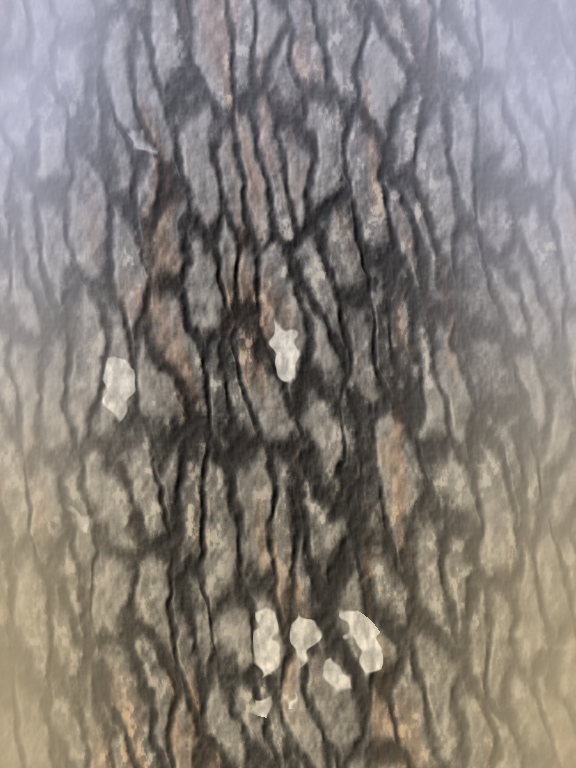
This texture is drawn by a WebGL 1 fragment shader. Its source:

```glsl
precision highp float;

uniform vec2 u_resolution;

#define PLATE_SCALE vec2(25.0, 7.0)
#define GRAIN_SCALE vec2(105.0, 62.0)
#define PATCH_SCALE vec2(17.0, 10.5)
#define LEAN 0.13
#define WARP vec2(0.055, 0.07)
#define RELIEF 0.55
#define HAZE 0.62
#define FURROW_COLOR vec3(0.17, 0.165, 0.16)
#define BARK_COLOR vec3(0.60, 0.58, 0.55)
#define CRUST_COLOR vec3(0.80, 0.77, 0.70)
#define LICHEN_COLOR vec3(0.88, 0.86, 0.82)

float hash(vec2 p) {
  return fract(sin(dot(p, vec2(127.1, 311.7))) * 43758.5453);
}

float noise(vec2 p) {
  vec2 i = floor(p);
  vec2 f = fract(p);
  f = f * f * (3.0 - 2.0 * f);
  float low = mix(hash(i), hash(i + vec2(1.0, 0.0)), f.x);
  float high = mix(hash(i + vec2(0.0, 1.0)), hash(i + 1.0), f.x);
  return mix(low, high, f.y);
}

float fbm(vec2 p) {
  float sum = 0.0;
  float amplitude = 0.533;
  for (int i = 0; i < 4; i++) {
    sum += amplitude * noise(p);
    p = p * 2.03 + 17.3;
    amplitude *= 0.5;
  }
  return sum;
}

// Cellular noise: x is the distance to the cell border, y the cell's random id
vec2 cells(vec2 p) {
  vec2 base = floor(p);
  float nearest = 8.0;
  float second = 8.0;
  float id = 0.0;
  for (int y = -1; y <= 1; y++) {
    for (int x = -1; x <= 1; x++) {
      vec2 cell = base + vec2(float(x), float(y));
      vec2 center = cell + vec2(hash(cell), hash(cell + 41.7));
      float d = length(center - p);
      if (d < nearest) {
        second = nearest;
        nearest = d;
        id = hash(cell + 83.1);
      } else {
        second = min(second, d);
      }
    }
  }
  return vec2(second - nearest, id);
}

// Bends the furrows and tilts them off the vertical
vec2 barkSpace(vec2 p) {
  vec2 bend = vec2(fbm(p * vec2(15.0, 9.0)), fbm(p * vec2(11.0, 8.0) + 7.0)) - 0.5;
  return p + bend * WARP + vec2(LEAN * p.y, 0.0);
}

// x is the height, y the plate mask, z the fine grain
vec3 bark(vec2 p) {
  vec2 q = barkSpace(p);
  float plate = smoothstep(0.02, 0.45, cells(q * PLATE_SCALE).x);
  float ridge = fbm(q * vec2(36.0, 9.0) + 3.0);
  float grain = fbm(p * GRAIN_SCALE);
  return vec3(0.42 * plate + 0.36 * ridge + 0.40 * grain, plate, grain);
}

// Pale flaky patches: a dense group low in the middle, a few elsewhere
float lichen(vec2 p, vec2 uv) {
  vec2 ragged = vec2(noise(p * 65.0), noise(p * 65.0 + 29.0)) - 0.5;
  vec2 cell = cells((p + ragged * 0.018) * PATCH_SCALE + 5.0);
  float group = 1.0 - smoothstep(0.55, 1.1, length((uv - vec2(0.52, 0.15)) / vec2(0.20, 0.10)));
  float chosen = step(cell.y, 0.025 + 0.68 * group);
  float edge = 0.22 + 0.25 * noise(p * 34.0) + 0.12 * (1.0 - group);
  return chosen * smoothstep(edge - 0.05, edge + 0.07, cell.x);
}

void main() {
  vec2 uv = gl_FragCoord.xy / u_resolution;
  vec2 p = gl_FragCoord.xy / u_resolution.y;

  // Bark plates, furrows and side light
  vec3 surface = bark(p);
  float slope = surface.x - bark(p + vec2(-0.003, 0.003)).x;
  vec3 color = mix(FURROW_COLOR, BARK_COLOR, smoothstep(0.32, 1.0, surface.x));
  color += RELIEF * slope;

  // Crusty flecks and brown stains
  float crust = smoothstep(0.52, 0.74, surface.z) * surface.y;
  crust *= smoothstep(0.35, 0.65, fbm(p * vec2(22.0, 9.0) + 61.0));
  color = mix(color, CRUST_COLOR, 0.75 * crust);
  float stain = smoothstep(0.55, 0.75, fbm(barkSpace(p) * vec2(30.0, 5.0) + 90.0));
  color *= mix(vec3(1.0), vec3(1.08, 0.96, 0.88), stain);

  // Lichen keeps some of the grain
  vec3 flake = LICHEN_COLOR * (0.72 + 0.45 * surface.z) + 0.3 * slope;
  color = mix(color, flake, 0.92 * lichen(p, uv));

  // Glare from both sides and the top, cool above and warm below
  float sides = 1.0 - smoothstep(0.0, 0.34, uv.x) + smoothstep(0.58, 1.02, uv.x);
  float top = smoothstep(0.65, 1.05, uv.y);
  float base = 1.0 - smoothstep(0.0, 0.45, uv.y);
  float glare = clamp(0.05 + HAZE * sides + 0.38 * top + 0.12 * base, 0.0, 0.82);
  vec3 glareColor = mix(vec3(0.76, 0.71, 0.61), vec3(0.81, 0.81, 0.85), smoothstep(0.1, 0.85, uv.y));
  color = mix(color, max(color, glareColor), glare);
  color *= mix(vec3(1.03, 1.0, 0.93), vec3(0.97, 0.98, 1.04), smoothstep(0.2, 0.9, uv.y));

  gl_FragColor = vec4(clamp(color, 0.0, 1.0), 1.0);
}
```
